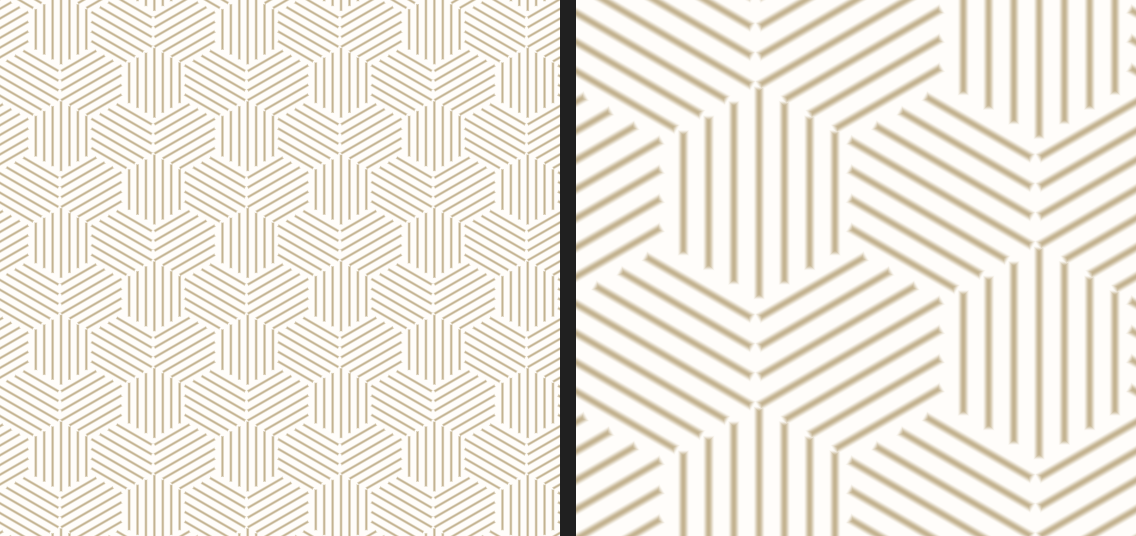
Left: the whole. Right: its middle third, enlarged.
This pattern is drawn by a WebGL 2 fragment shader. Its source:

```glsl
#version 300 es
precision highp float;

uniform vec2 u_resolution;
out vec4 fragColor;

const float REPEATS_ACROSS = 3.0;
const vec2 CELL = vec2(1.0, 0.572);        // one repeat, in repeat widths
const vec2 ORIGIN = vec2(0.327, 1.570);    // centre of an upright block
const float BLOCK_STEP = 0.331;            // sideways distance between blocks
const float BLOCK_NUDGE = 0.0067;          // slight left shift of tilted blocks
const float LINE_SPACING = 0.0451;
const float LINE_HALF_WIDTH = 0.0057;
const float LINE_HALF_LENGTH = 0.186;      // middle line of a block
const float LINES_PER_SIDE = 3.0;
const float EDGE_SOFTNESS = 0.0055;
const float THIRD_TURN = 2.0943951;

const vec3 PAPER = vec3(1.0, 0.992, 0.98);
const vec3 GOLD = vec3(0.765, 0.70, 0.565);

vec2 rotate(vec2 p, float angle) {
    float c = cos(angle), s = sin(angle);
    return vec2(c * p.x - s * p.y, s * p.x + c * p.y);
}

// Wraps a point into a cell centred on zero
vec2 wrapCell(vec2 p, vec2 cell) {
    return p - cell * floor(p / cell + 0.5);
}

// Distance to seven upright lines that shorten toward both sides
float stripedBlock(vec2 p, float spacing, float halfWidth, float halfLength) {
    float index = clamp(floor(p.x / spacing + 0.5), -LINES_PER_SIDE, LINES_PER_SIDE);
    float lineX = index * spacing;
    float lineHalf = halfLength - abs(lineX) * tan(THIRD_TURN / 4.0);
    return max(abs(p.x - lineX) - halfWidth, abs(p.y) - lineHalf);
}

// Three block directions, each on a half-drop lattice
float wovenLines(vec2 p, vec2 cell) {
    float nearest = 1.0;
    for (int turn = -1; turn <= 1; turn++) {
        float k = float(turn);
        vec2 centre = vec2(-BLOCK_STEP * k - BLOCK_NUDGE * abs(k), 0.0);
        for (int drop = 0; drop < 2; drop++) {
            vec2 local = wrapCell(p - centre - 0.5 * cell * float(drop), cell);
            local = rotate(local, -THIRD_TURN * k);
            nearest = min(nearest, stripedBlock(local, LINE_SPACING,
                                                LINE_HALF_WIDTH, LINE_HALF_LENGTH));
        }
    }
    return nearest;
}

void main() {
    float pixel = REPEATS_ACROSS / u_resolution.x;
    vec2 p = gl_FragCoord.xy * pixel - ORIGIN;
    float soft = max(EDGE_SOFTNESS, 0.7 * pixel);
    float ink = 1.0 - smoothstep(-soft, soft, wovenLines(p, CELL));
    fragColor = vec4(mix(PAPER, GOLD, ink), 1.0);
}
```
